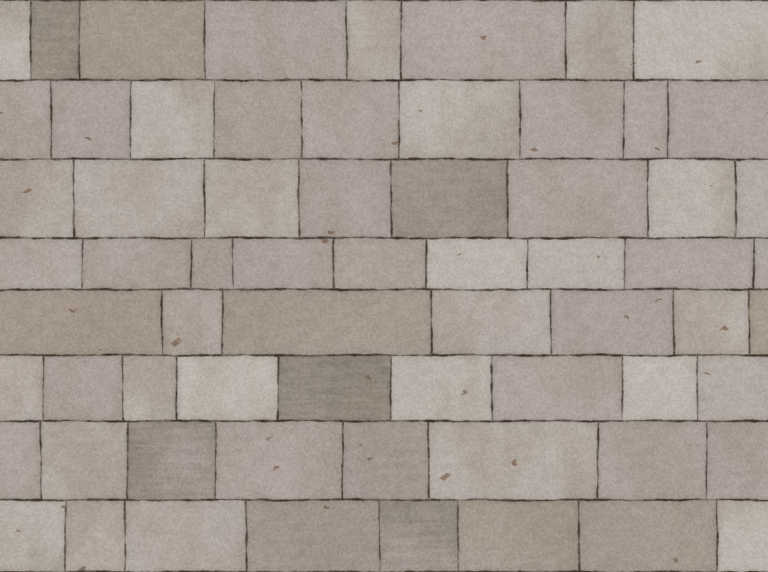
Write a Shadertoy shader that draws this texture.

```glsl
const int ROWS = 8;
const float COURSE_EDGES[9] = float[](0.0, 0.126, 0.264, 0.379, 0.494, 0.584, 0.722, 0.860, 1.0);
const float BLOCK_COUNTS[8] = float[](7.0, 7.0, 8.0, 6.0, 8.0, 7.0, 8.0, 7.0);
const float COURSE_SHIFTS[8] = float[](0.26, 0.11, 0.17, 0.05, -0.27, -0.17, 0.26, -0.02);

const vec3 PALE_STONE = vec3(0.728, 0.700, 0.668);
const vec3 ROSE_STONE = vec3(0.675, 0.632, 0.610);
const vec3 TAN_STONE = vec3(0.630, 0.585, 0.535);
const vec3 DARK_STONE = vec3(0.530, 0.497, 0.455);
const vec3 JOINT_COLOR = vec3(0.240, 0.200, 0.165);
const vec3 RUST_COLOR = vec3(0.430, 0.320, 0.240);

struct Block {
    vec2 id;
    vec2 edgeDist; // distance to the nearest upright and level joint
};

float hash(vec2 p) {
    vec3 q = fract(p.xyx * 0.1031);
    q += dot(q, q.yzx + 33.33);
    return fract((q.x + q.y) * q.z);
}

// Layered sines, roughly -1 to 1
float waves(vec2 p) {
    float sum = 0.0, amplitude = 0.55;
    for (int i = 0; i < 5; i++) {
        sum += amplitude * sin(p.x + 1.7 * sin(p.y));
        p = mat2(1.5, 1.2, -1.2, 1.5) * p + 2.3;
        amplitude *= 0.6;
    }
    return sum;
}

// Cellular noise: distance to the nearest seed, and its random value
vec2 cellular(vec2 p) {
    vec2 cell = floor(p);
    vec2 nearest = vec2(9.0, 0.0);
    for (int y = -1; y <= 1; y++) {
        for (int x = -1; x <= 1; x++) {
            vec2 c = cell + vec2(x, y);
            vec2 seed = c + vec2(hash(c), hash(c + 57.3));
            float d = distance(p, seed);
            if (d < nearest.x) nearest = vec2(d, hash(c + 19.7));
        }
    }
    return nearest;
}

// Courses of uneven height, cut by jittered upright joints
Block findBlock(vec2 p, float aspect) {
    int row = 0;
    for (int r = 1; r < ROWS; r++) if (p.y >= COURSE_EDGES[r]) row = r;
    float count = BLOCK_COUNTS[row];
    float along = p.x / aspect * count - COURSE_SHIFTS[row];
    float left = -99.0, right = 99.0, column = 0.0;
    for (int k = -1; k <= 2; k++) {
        float index = floor(along) + float(k);
        float wrapped = mod(index, count);
        float joint = index + 0.68 * (hash(vec2(wrapped * 3.1 + 4.0, float(row) * 7.7 + 2.0)) - 0.5);
        if (joint <= along) {
            left = joint;
            column = wrapped;
        } else {
            right = min(right, joint);
        }
    }
    float sideDist = min(along - left, right - along) * aspect / count;
    float levelDist = min(abs(p.y - COURSE_EDGES[row]), abs(COURSE_EDGES[row + 1] - p.y));
    return Block(vec2(column, float(row)), vec2(sideDist, levelDist));
}

vec3 stoneColor(vec2 p, vec2 id) {
    float tone = hash(id * 5.3 + 11.0);
    float weathered = smoothstep(0.80, 0.93, hash(id * 9.1 + 31.0));
    vec2 local = p + id * 3.7;
    vec3 color = mix(TAN_STONE, ROSE_STONE, smoothstep(0.05, 0.35, tone));
    color = mix(color, PALE_STONE, smoothstep(0.55, 0.95, tone));

    // Broad stains, drifting light and faint level tooling
    float stain = smoothstep(0.0, 0.9, waves(local * vec2(8.0, 5.0)));
    color = mix(color, TAN_STONE, 0.6 * stain);
    color = mix(color, DARK_STONE, weathered * (0.6 + 0.35 * waves(local * 11.0)));
    color += 0.014 * waves(local.yx * 7.0 + 3.0);
    color += (0.006 + 0.016 * weathered) * waves(local * vec2(25.0, 260.0));

    // Sandy grain
    color += 0.050 * (cellular(local * 260.0).y - 0.5);
    color += 0.010 * waves(local * 110.0);
    return color;
}

// Very sparse chips, stretched sideways
float chipMask(vec2 p, float pixel) {
    vec2 spot = cellular((p + 0.004 * waves(p * 110.0)) * vec2(24.0, 44.0));
    float radius = 0.16 * smoothstep(0.97, 1.0, spot.y);
    float blur = 0.03 + 20.0 * pixel;
    return step(0.97, spot.y) * (1.0 - smoothstep(radius - blur, radius + blur, spot.x));
}

float jointMask(float dist, float halfWidth, float pixel) {
    return 1.0 - smoothstep(halfWidth - pixel, halfWidth + pixel, dist);
}

void mainImage(out vec4 fragColor, in vec2 fragCoord) {
    float pixel = 1.0 / iResolution.y;
    vec2 p = fragCoord * pixel;
    vec2 wobble = 0.0012 * vec2(waves(p.yx * 30.0 + 5.0), waves(p * 30.0));
    Block block = findBlock(p + wobble, iResolution.x * pixel);

    vec3 color = stoneColor(p, block.id);
    color = mix(color, RUST_COLOR, 0.6 * chipMask(p, pixel));

    // Grime near the edges
    float nearest = min(block.edgeDist.x, block.edgeDist.y);
    float wear = 0.5 + 0.5 * waves(p * 45.0);
    color *= 1.0 - (0.06 + 0.10 * wear) * exp(-nearest / 0.0045);

    // Ragged joints that fade and deepen along their length
    float ragged = 0.0007 * waves(p * 190.0);
    float upright = jointMask(block.edgeDist.x + ragged, 0.0007 + 0.0010 * wear, pixel);
    float level = jointMask(block.edgeDist.y + ragged, 0.0009 + 0.0011 * wear, pixel);
    float crumbs = cellular(p * 75.0).y;
    float strength = clamp(0.35 + 0.45 * wear + 0.40 * crumbs, 0.25, 1.0);
    color = mix(color, JOINT_COLOR, strength * max(0.90 * upright, level));
    fragColor = vec4(clamp(color, 0.0, 1.0), 1.0);
}
```
